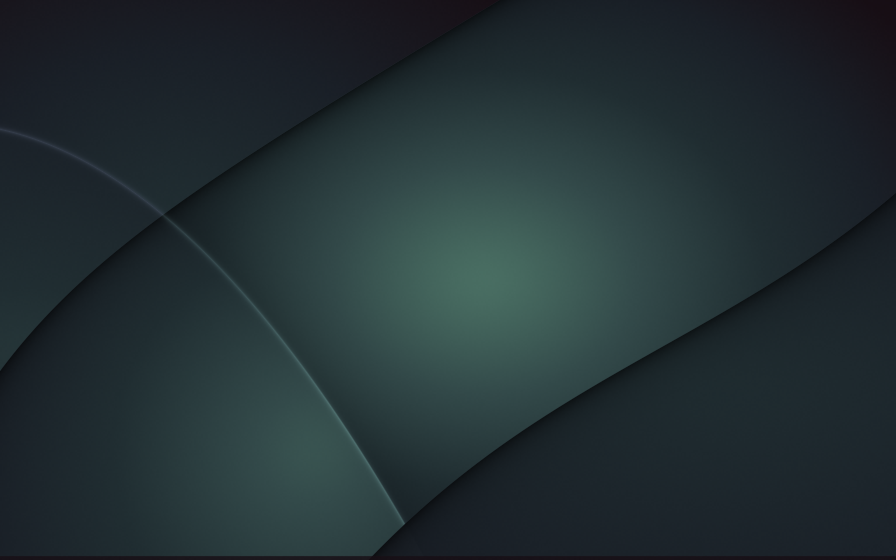
Give the GLSL for this background, as a WebGL 2 fragment shader.

```glsl
#version 300 es
precision highp float;
// Dark teal backdrop of overlapping curved sheets: three smooth curves split
// the canvas into regions, each lit by its own soft elliptical glow that is
// coloured through one shared ramp, then shaded with edge shadows and a rim.
#define SHADOW_DEPTH 0.42
#define SHADOW_WIDTH 0.016
#define SOFT_SHADOW_WIDTH 0.07
#define RIM_STRENGTH 0.13
#define RIM_WIDTH 0.0035
#define BASE_LINE 0.007
#define GRAIN 0.004

uniform vec2 u_resolution;
out vec4 fragColor;

const vec3 PLUM  = vec3(0.090, 0.055, 0.080);
const vec3 NAVY  = vec3(0.100, 0.122, 0.152);
const vec3 SLATE = vec3(0.126, 0.178, 0.194);
const vec3 TEAL  = vec3(0.200, 0.290, 0.290);
const vec3 GREEN = vec3(0.290, 0.437, 0.390);

float hash(vec2 p) {
    vec3 q = fract(vec3(p.xyx) * 0.1031);
    q += dot(q, q.yzx + 33.33);
    return fract((q.x + q.y) * q.z);
}

// Curve heights, with y pointing up and the canvas one unit tall.
float upperFold(float x) { return 0.3375 + 0.6 * x + 0.128 * (1.0 - exp(-5.8 * x)); }
float lowerFold(float x) {
    float t = x - 1.25;
    return 0.419 + t * (0.57 + t * (0.106 + t * 0.572));
}
float leftArc(float x) { return 0.771 - x * (0.22 + 1.045 * x); }

// Turns a height difference into an approximate distance in canvas units.
float edgeDistance(float f) {
    return f / max(length(vec2(dFdx(f), dFdy(f))) * u_resolution.y, 1e-4);
}

float cover(float d) {
    float px = 0.75 / u_resolution.y;
    return smoothstep(-px, px, d);
}

vec3 ramp(float t) {
    t = clamp(t, 0.0, 1.0) * 4.0;
    vec3 c = mix(PLUM, NAVY, clamp(t, 0.0, 1.0));
    c = mix(c, SLATE, clamp(t - 1.0, 0.0, 1.0));
    c = mix(c, TEAL, clamp(t - 2.0, 0.0, 1.0));
    return mix(c, GREEN, clamp(t - 3.0, 0.0, 1.0));
}

vec3 glow(vec2 p, vec2 center, float stretch, float peak, float falloff) {
    vec2 q = (p - center) * vec2(stretch, 1.0);
    return ramp(peak - falloff * sqrt(dot(q, q) + 0.0025));
}

// Darkening on the positive side of an edge: a tight line and a wide haze.
float shadow(float d) {
    float s = SHADOW_DEPTH * exp(-max(d, 0.0) / SHADOW_WIDTH)
            + 0.18 * exp(-max(d, 0.0) / SOFT_SHADOW_WIDTH);
    return 1.0 - s * cover(d);
}

void main() {
    vec2 p = gl_FragCoord.xy / u_resolution.y;
    p.x *= 1.6 * u_resolution.y / u_resolution.x;

    float underUpper = edgeDistance(upperFold(p.x) - p.y);
    float underLower = edgeDistance(lowerFold(p.x) - p.y);
    float insideArc = edgeDistance(leftArc(p.x) - p.y);
    float inArc = cover(insideArc);
    float inLower = cover(underLower);

    // Sheets above the upper fold, outside and inside the arc.
    vec3 top = glow(p, vec2(0.33, 0.62), 0.7, 0.53, 0.95);
    vec3 leftSheet = glow(p, vec2(0.05, 0.37), 0.5, 0.60, 0.80);
    vec3 above = mix(top, leftSheet, inArc);

    // Bright central band, and the sheet at the lower left.
    vec3 band = glow(p, vec2(0.865, 0.50), 0.75, 1.06, 1.48);
    band *= 1.0 - 0.16 * exp(-max(-insideArc, 0.0) / SOFT_SHADOW_WIDTH);
    vec3 corner = glow(p, vec2(0.56, 0.20), 1.0, 0.86, 1.0);
    vec3 below = mix(band, corner, inArc) * shadow(underUpper);

    vec3 col = mix(above, below, cover(underUpper));

    // Lit rim along the arc, bluer where it leaves the upper fold.
    float rim = exp(-abs(insideArc - 0.5 * RIM_WIDTH) / RIM_WIDTH);
    vec3 rimColor = mix(vec3(0.75, 0.80, 1.0), vec3(0.75, 1.0, 1.0), cover(underUpper));
    col += RIM_STRENGTH * rim * rimColor * (1.0 - 0.9 * inLower);

    // Sheet at the lower right.
    vec3 lower = glow(p, vec2(1.25, 0.33), 0.5, 0.52, 0.65);
    lower += 0.008 * inArc;
    col = mix(col, lower * shadow(underLower), inLower);

    // Dark base line and faint grain against banding.
    col = mix(col, PLUM, 0.8 * (1.0 - cover(p.y - BASE_LINE)));
    col += GRAIN * (hash(floor(p * 320.0)) - 0.5);
    fragColor = vec4(col, 1.0);
}
```
